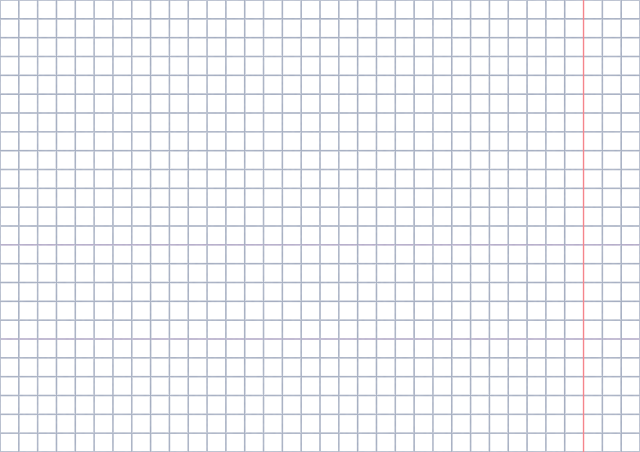
This pattern is drawn by a WebGL 1 fragment shader. Its source:

```glsl
precision highp float;

uniform vec2 u_resolution;

// Lengths are in cells, line indices count from the lower left
const vec2 CELLS = vec2(34.0, 24.0);
const float LINE_WIDTH = 0.084;
const float MARGIN_WIDTH = 0.074;
const float MARGIN_COLUMN = 31.0;
const vec2 VIOLET_ROWS = vec2(6.0, 11.0);
const float LINE_FADE = 0.08;
const float INK_GRAIN = 0.08;
const float GRAIN_PER_CELL = 7.0;

const vec3 PAPER = vec3(1.0);
const vec3 BLUE_INK = vec3(0.645, 0.68, 0.755);
const vec3 VIOLET_INK = vec3(0.69, 0.655, 0.775);
const vec3 MARGIN_INK = vec3(0.96, 0.52, 0.55);

float hash(vec2 p) {
  return fract(sin(dot(p, vec2(127.1, 311.7))) * 43758.5453);
}

// Value noise along one line, seeded by the line index
float lineNoise(float along, float seed) {
  float cell = floor(along);
  float t = smoothstep(0.0, 1.0, fract(along));
  return mix(hash(vec2(cell, seed)), hash(vec2(cell + 1.0, seed)), t);
}

// Share of a pixel covered by a line of the given width
float lineCoverage(float dist, float width, float pixel) {
  float left = max(dist - 0.5 * pixel, -0.5 * width);
  float right = min(dist + 0.5 * pixel, 0.5 * width);
  return clamp((right - left) / pixel, 0.0, 1.0);
}

// Slight fading between lines and uneven ink along each one
float inkStrength(float along, float seed) {
  float fade = LINE_FADE * hash(vec2(seed, 9.2));
  float grain = INK_GRAIN * lineNoise(along * GRAIN_PER_CELL, seed);
  return 1.0 - fade - grain;
}

void main() {
  vec2 grid = gl_FragCoord.xy / u_resolution * CELLS;
  vec2 pixel = CELLS / u_resolution;
  vec2 index = floor(grid + 0.5);
  vec2 dist = abs(grid - index);

  // Squared ruling
  float column = lineCoverage(dist.x, LINE_WIDTH, pixel.x)
               * inkStrength(grid.y, index.x);
  float row = lineCoverage(dist.y, LINE_WIDTH, pixel.y)
            * inkStrength(grid.x, index.y + 50.0);

  // A few rows lean towards violet
  vec2 rowGap = abs(vec2(index.y) - VIOLET_ROWS);
  float violet = 1.0 - step(0.5, min(rowGap.x, rowGap.y));
  vec3 rowInk = mix(BLUE_INK, VIOLET_INK, violet);

  // The margin takes the place of one column
  float isMargin = 1.0 - step(0.5, abs(index.x - MARGIN_COLUMN));
  float margin = isMargin * lineCoverage(dist.x, MARGIN_WIDTH, pixel.x);
  column *= 1.0 - isMargin;

  // Overlapping inks keep the darker tone
  vec3 color = min(mix(PAPER, rowInk, row), mix(PAPER, BLUE_INK, column));
  color = mix(color, MARGIN_INK, margin);

  gl_FragColor = vec4(color, 1.0);
}
```
